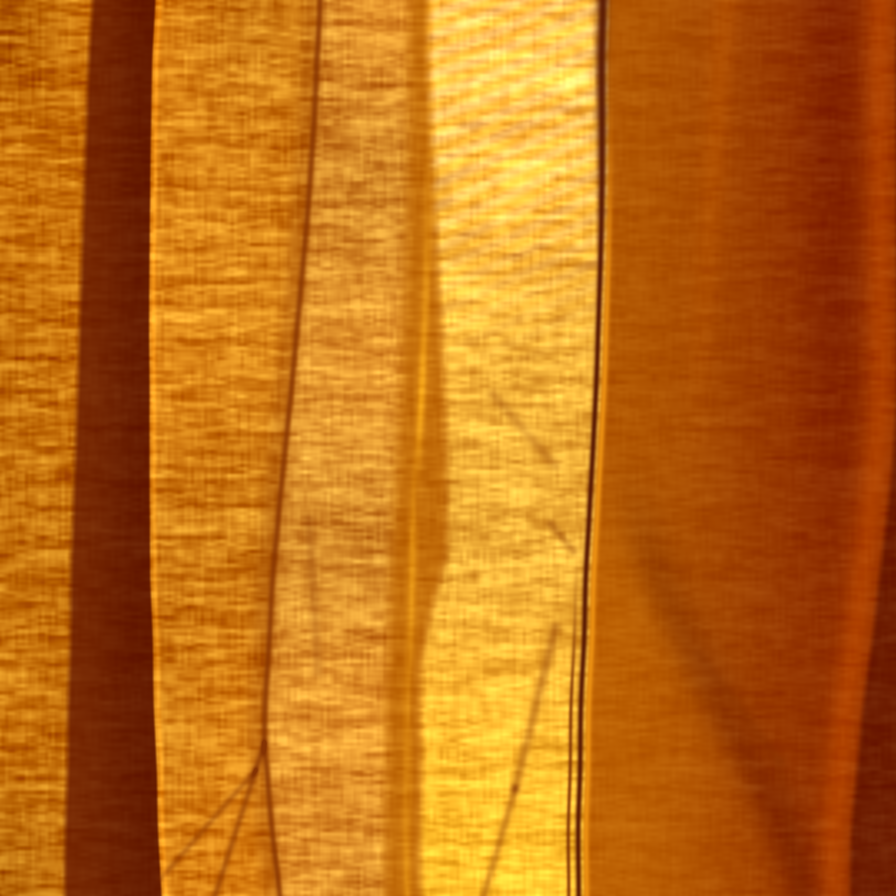
Reproduce this texture procedurally as a three.js fragment shader.

```glsl
varying vec2 vUv;

float hash(vec2 p) {
  p = fract(p * vec2(0.1031, 0.1137));
  p += dot(p, p.yx + 33.33);
  return fract((p.x + p.y) * p.x * 17.0);
}

float noise(vec2 p) {
  vec2 i = floor(p), f = fract(p);
  f = f * f * (3.0 - 2.0 * f);
  return mix(mix(hash(i), hash(i + vec2(1, 0)), f.x),
             mix(hash(i + vec2(0, 1)), hash(i + vec2(1, 1)), f.x), f.y);
}

float rightOf(float x, float edge, float blur) {
  return smoothstep(edge - blur, edge + blur, x);
}

float ridge(float d, float width) {
  return exp(-d * d / (width * width));
}

float crease(vec2 p, vec2 a, vec2 b, float width) {
  vec2 ab = b - a;
  float t = clamp(dot(p - a, ab) / dot(ab, ab), 0.0, 1.0);
  return ridge(length(p - a - ab * t), width);
}

void main() {
  vec2 p = vUv;
  float x = p.x + 0.002 * (noise(vec2(3.0, p.y * 14.0)) - 0.5);
  float y = p.y;

  // Fold edges, each a curve over height
  float bandL = 0.072 + 0.03 * y * (0.55 + 0.45 * y);
  float bandR = 0.166 + 0.04 * (y - 0.6) * (y - 0.6);
  float fold = 0.297 + 0.063 * smoothstep(0.1, 1.05, y) + 0.11 * max(0.17 - y, 0.0);
  float shadeL = 0.43 + 0.026 * smoothstep(0.1, 0.9, y);
  float shadeR = mix(0.499, 0.478, smoothstep(0.4, 1.0, y))
               - 0.03 * (1.0 - smoothstep(0.25, 0.4, y));
  float seam = 0.643 + 0.026 * smoothstep(0.05, 0.85, y);
  float hem = 0.945 + 0.052 * smoothstep(0.0, 0.6, y);

  float inBand = rightOf(x, bandL, 0.005) * (1.0 - rightOf(x, bandR, 0.002));
  float inShade = rightOf(x, shadeL, 0.012) * (1.0 - rightOf(x, shadeR, 0.009));
  float inBright = rightOf(x, shadeR, 0.008);
  float inRight = rightOf(x, seam + 0.01, 0.003);

  // Sunlit panels
  vec3 col = mix(vec3(0.78, 0.45, 0.05), vec3(0.84, 0.51, 0.09), rightOf(x, bandR, 0.002));
  col = mix(col, vec3(0.86, 0.56, 0.17), rightOf(x, fold, 0.003));
  col = mix(col, vec3(0.97, 0.71, 0.23), inBright);
  col += vec3(0.04, 0.06, 0.1) * inBright * smoothstep(0.55, 0.95, y);
  col += vec3(0.03, 0.04, -0.06) * inBright * (1.0 - smoothstep(0.0, 0.4, y));
  col *= 0.94 + 0.12 * noise(p * vec2(7.0, 5.0));

  // Folded layers blocking the light
  col = mix(col, vec3(0.75, 0.41, 0.025), inShade * 0.92);
  float slit = ridge(x - shadeL - 0.024, 0.005) * noise(vec2(x * 90.0, y * 9.0));
  col += vec3(0.2, 0.22, 0.06) * slit * inShade;
  vec3 bandCol = mix(vec3(0.47, 0.16, 0.012), vec3(0.4, 0.11, 0.005),
                     smoothstep(bandL, bandR, x));
  col = mix(col, bandCol, inBand);

  // Shaded right panel with broad soft folds
  float depth = smoothstep(0.68, 0.95, x);
  vec3 dim = mix(vec3(0.7, 0.345, 0.012), vec3(0.57, 0.19, 0.003), depth);
  float diagonal = 0.69 + 0.21 * (1.0 - smoothstep(-0.1, 0.5, y));
  float lower = 1.0 - smoothstep(0.35, 0.52, y);
  dim += vec3(0.035, 0.03, 0.0) * lower * (1.0 - rightOf(x, diagonal, 0.02));
  dim -= vec3(0.07, 0.05, 0.0) * lower * ridge(x - diagonal - 0.015, 0.03);
  dim += vec3(0.05, 0.035, 0.0) * ridge(x - 0.81 + 0.07 * (1.0 - y), 0.015) * smoothstep(0.4, 0.9, y);
  dim -= vec3(0.05, 0.045, 0.0) * ridge(x - 0.93, 0.035) * smoothstep(0.25, 0.7, y);
  dim += vec3(0.12, 0.07, 0.0) * ridge(x - hem + 0.015, 0.018);
  dim = mix(dim, vec3(0.43, 0.11, 0.002), rightOf(x, hem + 0.004, 0.005));
  col = mix(col, dim, inRight);

  // Woven threads: long slubs, fine weft and faint warp
  float slub = noise(p * vec2(14.0, 115.0) + 7.0) + noise(p * vec2(38.0, 190.0)) - 1.0;
  float weft = noise(p * vec2(85.0, 260.0) + 31.0) - 0.5;
  float warp = noise(p * vec2(270.0, 45.0) + 53.0) - 0.5;
  float patches = noise(p * vec2(5.0, 22.0) + 19.0) - 0.5;
  float lit = (1.0 - 0.8 * inBand) * (1.0 - 0.75 * inRight) * (1.0 - 0.6 * inShade);
  float weave = 0.17 * slub + 0.15 * weft + 0.09 * warp + 0.08 * patches;
  col += weave * lit * vec3(0.75, 0.95, 0.6);

  // Pale interference ripples on the bright panel
  float ripple = sin(260.0 * (y - 0.45 * x) + 5.0 * noise(p * 9.0));
  col += vec3(0.0, 0.025, 0.09) * ripple * inBright * (1.0 - inRight) * smoothstep(0.55, 0.85, y);

  // Fold lines and branching creases
  float lines = 0.65 * ridge(x - fold + 0.003, 0.004);
  lines += 0.25 * ridge(x - fold + 0.012, 0.012);
  lines += 0.5 * crease(p, vec2(0.295, 0.17), vec2(0.24, 0.0), 0.004);
  lines += 0.4 * crease(p, vec2(0.285, 0.14), vec2(0.18, 0.02), 0.004);
  lines += 0.4 * crease(p, vec2(0.575, 0.12), vec2(0.54, 0.0), 0.005);
  lines += 0.4 * crease(p, vec2(0.62, 0.3), vec2(0.575, 0.12), 0.006);
  lines += 0.35 * crease(p, vec2(0.615, 0.415), vec2(0.64, 0.385), 0.005);
  lines += 0.25 * crease(p, vec2(0.55, 0.56), vec2(0.62, 0.48), 0.006);
  lines += 0.25 * crease(p, vec2(0.345, 0.42), vec2(0.355, 0.25), 0.006);
  lines += 0.2 * crease(p, vec2(0.78, 0.27), vec2(0.87, 0.15), 0.006);
  lines += 0.2 * crease(p, vec2(0.87, 0.15), vec2(0.895, 0.0), 0.008);
  col = mix(col, vec3(0.52, 0.2, 0.01), clamp(lines, 0.0, 1.0));
  col += vec3(0.12, 0.1, 0.03) * ridge(x - bandR - 0.005, 0.003);

  // Dark seam beside a thin glowing strip
  float glow = ridge(x - seam - 0.012, 0.0035) * (1.0 - 0.85 * smoothstep(0.6, 0.95, y));
  col = mix(col, vec3(0.93, 0.57, 0.07), 0.9 * glow);
  float seamWidth = 0.0035 + 0.004 * smoothstep(0.65, 1.0, y);
  col = mix(col, vec3(0.34, 0.09, 0.005), 0.95 * ridge(x - seam - 0.003, seamWidth));
  float split = ridge(x - seam + 0.008, 0.0025) * (1.0 - smoothstep(0.2, 0.4, y));
  col = mix(col, vec3(0.48, 0.18, 0.01), 0.8 * split);

  gl_FragColor = vec4(clamp(col, 0.0, 1.0), 1.0);
}
```
